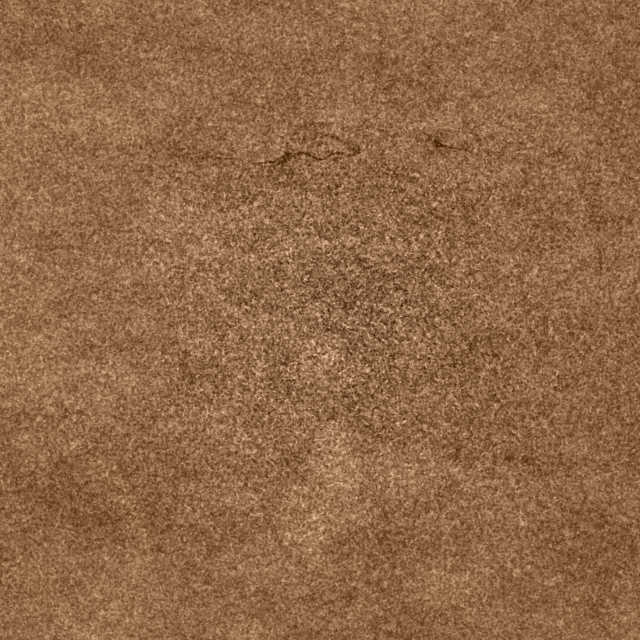
This texture is drawn by a three.js fragment shader. Its source:

```glsl
// Worn brown suede: a sandy fine grain over soft horizontal mottling, with pale
// scuffs, a rougher dark patch in the middle, hairline creases and small pits.
// Every layer is value noise at its own scale, summed into one tone.
varying vec2 vUv;

float hash(vec2 p) {
  vec3 q = fract(vec3(p.xyx) * 0.1031);
  q += dot(q, q.yzx + 33.33);
  return fract((q.x + q.y) * q.z);
}

float noise(vec2 p) {
  vec2 cell = floor(p);
  vec2 f = fract(p);
  f = f * f * (3.0 - 2.0 * f);
  float low = mix(hash(cell), hash(cell + vec2(1.0, 0.0)), f.x);
  float high = mix(hash(cell + vec2(0.0, 1.0)), hash(cell + 1.0), f.x);
  return mix(low, high, f.y);
}

float fbm(vec2 p) {
  float sum = 0.0;
  float amplitude = 0.533;
  for (int i = 0; i < 4; i++) {
    sum += amplitude * noise(p);
    p = mat2(1.6, 1.2, -1.2, 1.6) * p + 17.3;
    amplitude *= 0.5;
  }
  return sum;
}

// Soft round mask, 1 at its centre
float blob(vec2 p, vec2 centre, vec2 radius) {
  vec2 d = (p - centre) / radius;
  return exp(-dot(d, d));
}

// Thin broken lines along the middle level of a stretched noise
float crease(vec2 p, vec2 stretch) {
  vec2 warped = p + 0.014 * (vec2(noise(p * 40.0), noise(p * 40.0 + 50.0)) - 0.5);
  float line = 1.0 - smoothstep(0.015, 0.075, abs(noise(warped * stretch) - 0.5));
  return line * smoothstep(0.3, 0.5, noise(p * 17.0 + 8.0));
}

void main() {
  vec2 p = vUv;
  vec2 drift = p + 0.14 * (vec2(fbm(p * 6.0), fbm(p * 6.0 + 31.0)) - 0.5);

  // Zones: rough worn middle, pale scuffed diagonal, shaded areas
  float rough = blob(drift, vec2(0.54, 0.51), vec2(0.32, 0.29));
  float scuffZone = blob(drift, vec2(0.42, 0.35), vec2(0.26, 0.36));
  float shade = 0.03 * blob(drift, vec2(0.64, 0.54), vec2(0.2, 0.16))
    + 0.035 * blob(drift, vec2(0.15, 0.23), vec2(0.34, 0.08))
    + 0.03 * blob(drift, vec2(0.66, 0.91), vec2(0.3, 0.035))
    + 0.04 * blob(drift, vec2(0.0, 1.0), vec2(0.16, 0.12))
    + 0.03 * smoothstep(0.8, 1.05, drift.x);
  float tone = 0.02 * smoothstep(0.1, 0.8, p.y) - shade - 0.027;

  // Mottling and short horizontal fibres
  tone += 0.08 * (fbm(p * vec2(3.0, 5.0) + 4.0) - 0.5);
  tone += 0.11 * (fbm(p * vec2(13.0, 26.0) + 9.0) - 0.5);
  tone += 0.07 * (noise(p * vec2(80.0, 150.0)) - 0.5);

  // Sandy grain on two tilted lattices, strongest on the rough middle
  vec2 tilted = mat2(0.8, 0.6, -0.6, 0.8) * p + 2.0;
  vec2 leaning = mat2(0.96, -0.28, 0.28, 0.96) * p + 3.0;
  float grain = 0.21 * (noise(tilted * 275.0) - 0.5)
    + 0.23 * (noise(leaning * 410.0 + 71.0) - 0.5);
  tone += grain * mix(0.76, 1.25, rough);

  // Pale scuffs, bright flecks and dark specks
  float scuff = smoothstep(0.52, 0.74, fbm(drift * vec2(10.0, 11.0) + 3.0));
  scuff *= 0.2 + 0.8 * scuffZone;
  tone += scuff * (0.05 + 0.09 * noise(p * 120.0 + 23.0));
  float fleck = smoothstep(0.66, 0.88, noise(leaning * 265.0 + 140.0));
  tone += fleck * (0.085 + 0.09 * max(rough, scuff));
  float speck = smoothstep(0.78, 0.95, noise(p * 255.0 + 310.0));
  tone -= speck * (0.015 + 0.1 * rough);

  // Hairline creases: across the upper middle, and upright at the right
  float across = crease(p + vec2(0.0, 0.08 * p.x), vec2(8.0, 42.0))
    * blob(p, vec2(0.6, 0.75), vec2(0.28, 0.045));
  float upright = crease(p + 2.0, vec2(42.0, 10.0))
    * blob(p, vec2(0.92, 0.54), vec2(0.06, 0.17));
  tone -= 0.21 * across + 0.12 * upright;

  // A short row of dark pits
  for (int i = 0; i < 3; i++) {
    float k = float(i);
    vec2 centre = vec2(0.77 + 0.026 * k, 0.28 + 0.008 * hash(vec2(k, 5.0)));
    float ragged = length(p - centre) + 0.008 * (noise(p * 150.0) - 0.5);
    tone -= 0.13 * (1.0 - smoothstep(0.003, 0.011, ragged));
  }

  // Brown leather: pale scuffs stay warm, the rough middle is greyer
  vec3 leather = vec3(0.58, 0.42, 0.283) + tone * vec3(1.0, 0.97, 0.93);
  leather += scuff * vec3(0.006, 0.004, -0.006);
  leather += rough * vec3(-0.008, 0.0, 0.014);
  gl_FragColor = vec4(clamp(leather, 0.0, 1.0), 1.0);
}
```
